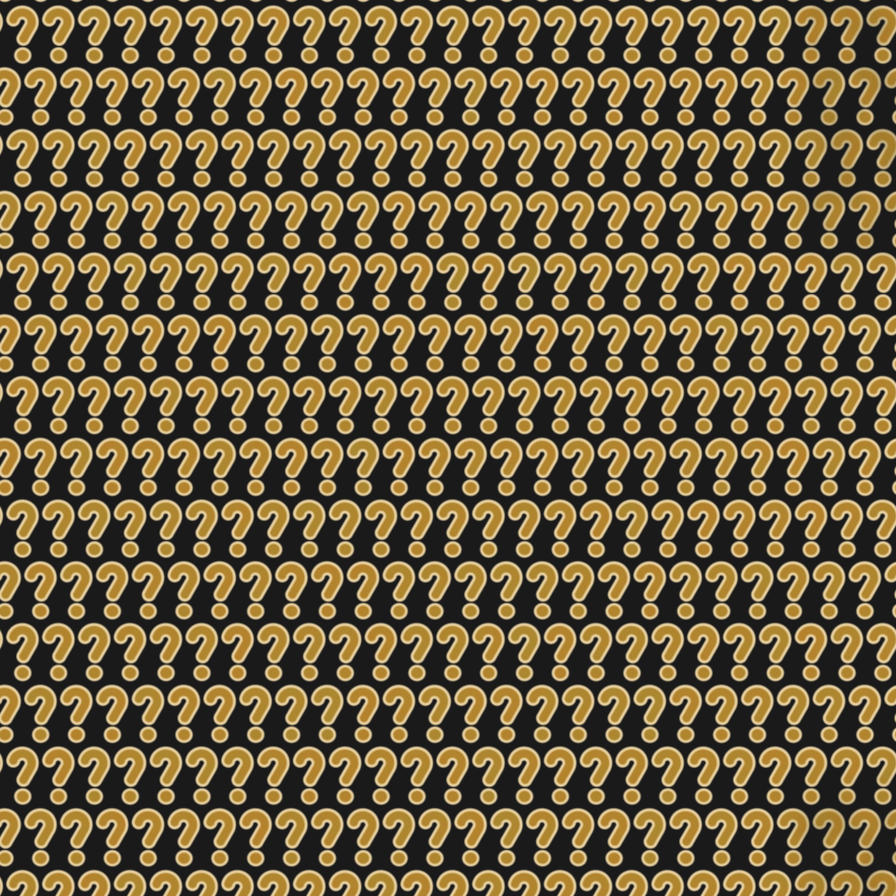
Give the GLSL for this pattern, as a WebGL 1 fragment shader.

```glsl
precision highp float;
// Staggered rows of rounded, outlined gold question marks on near-black.
// Each mark is an arc, a tangent stem and an oval dot joined as distances;
// gradient noise varies the gold and dulls the outlines near the right edge.

uniform vec2 u_resolution;

const float COLUMNS = 25.0;         // marks across; one column is one unit
const float ROW_PITCH = 1.723;
const float TOP_DOT_Y = 23.453;     // height of the first row of dots
const float CELL_BOTTOM = 0.28;     // room below the dot centre
const float EVEN_ROW_X = 0.635;
const float ODD_ROW_X = 0.136;

const vec3 BACKGROUND = vec3(0.10, 0.10, 0.10);
const vec3 GOLD = vec3(0.69, 0.52, 0.18);
const vec3 CREAM = vec3(0.91, 0.82, 0.63);

vec2 hashGradient(vec2 cell) {
  float h = fract(sin(dot(cell, vec2(127.1, 311.7))) * 4375.85);
  float angle = 6.2832 * h;
  return vec2(cos(angle), sin(angle));
}

float gradientNoise(vec2 p) {
  vec2 i = floor(p);
  vec2 f = fract(p);
  vec2 w = f * f * f * (f * (f * 6.0 - 15.0) + 10.0);
  vec2 e = vec2(1.0, 0.0);
  float a = dot(hashGradient(i), f);
  float b = dot(hashGradient(i + e.xy), f - e.xy);
  float c = dot(hashGradient(i + e.yx), f - e.yx);
  float d = dot(hashGradient(i + e.xx), f - e.xx);
  return mix(mix(a, b, w.x), mix(c, d, w.x), w.y);
}

float segmentDistance(vec2 p, vec2 a, vec2 b) {
  vec2 ab = b - a;
  float t = clamp(dot(p - a, ab) / dot(ab, ab), 0.0, 1.0);
  return length(p - a - ab * t);
}

// Distance to an arc spanning middle - halfSpan to middle + halfSpan
float arcDistance(vec2 p, float radius, float middle, float halfSpan) {
  float c = cos(middle);
  float s = sin(middle);
  vec2 q = vec2(c * p.x + s * p.y, c * p.y - s * p.x);
  float a = clamp(atan(q.y, q.x), -halfSpan, halfSpan);
  return length(q - radius * vec2(cos(a), sin(a)));
}

// Centre line of the hook and stem, measured from the dot centre
float hookDistance(vec2 p) {
  vec2 centre = vec2(-0.011, 0.935);
  float radius = 0.261;
  vec2 stemTop = centre + radius * vec2(0.866, -0.5);
  vec2 stemEnd = vec2(0.02, 0.465);
  float arc = arcDistance(p - centre, radius, radians(67.5), radians(97.5));
  return min(arc, segmentDistance(p, stemTop, stemEnd));
}

float markDistance(vec2 p, float strokeRadius, float dotRadius) {
  float oval = length(p * vec2(0.95, 1.0)) - dotRadius;
  return min(hookDistance(p) - strokeRadius, oval);
}

float coverage(float d, float softness) {
  return 1.0 - smoothstep(-softness, softness, d);
}

// Dullness of the outline at the upper and lower right
float edgeWear(vec2 uv, vec2 p) {
  float side = smoothstep(0.86, 0.92, uv.x);
  float ends = smoothstep(0.25, 0.35, abs(uv.y - 0.42));
  float patches = smoothstep(-0.3, 0.3, gradientNoise(p * 1.3));
  return side * ends * mix(0.4, 1.0, patches);
}

void main() {
  vec2 uv = gl_FragCoord.xy / u_resolution;
  vec2 p = gl_FragCoord.xy / u_resolution.x * COLUMNS;
  p.y += COLUMNS * 0.5 * (1.0 - u_resolution.y / u_resolution.x);
  float softness = max(0.036, 0.7 * COLUMNS / u_resolution.x);

  // Staggered cells, with the dot centre as the local origin
  float y = p.y - TOP_DOT_Y + CELL_BOTTOM;
  float row = floor(y / ROW_PITCH);
  float shift = mix(EVEN_ROW_X, ODD_ROW_X, mod(row, 2.0));
  float column = floor(p.x - shift + 0.5);
  vec2 local = vec2(p.x - shift - column, y - row * ROW_PITCH - CELL_BOTTOM);

  float outline = coverage(markDistance(local, 0.196, 0.228), softness);
  float fill = coverage(markDistance(local, 0.115, 0.155), softness);

  // Slight warm and olive drift from mark to mark
  float tint = gradientNoise(vec2(column, row) * 0.73 + 0.31)
             + 0.6 * gradientNoise(p * 1.9);
  vec3 gold = GOLD + tint * vec3(0.035, -0.02, -0.015);
  float wear = edgeWear(uv, p);
  vec3 cream = mix(CREAM, vec3(0.66, 0.58, 0.38), 0.6 * wear);

  vec3 color = mix(BACKGROUND, cream, outline);
  color = mix(color, gold * (1.0 - 0.06 * wear), fill);
  gl_FragColor = vec4(color, 1.0);
}
```
